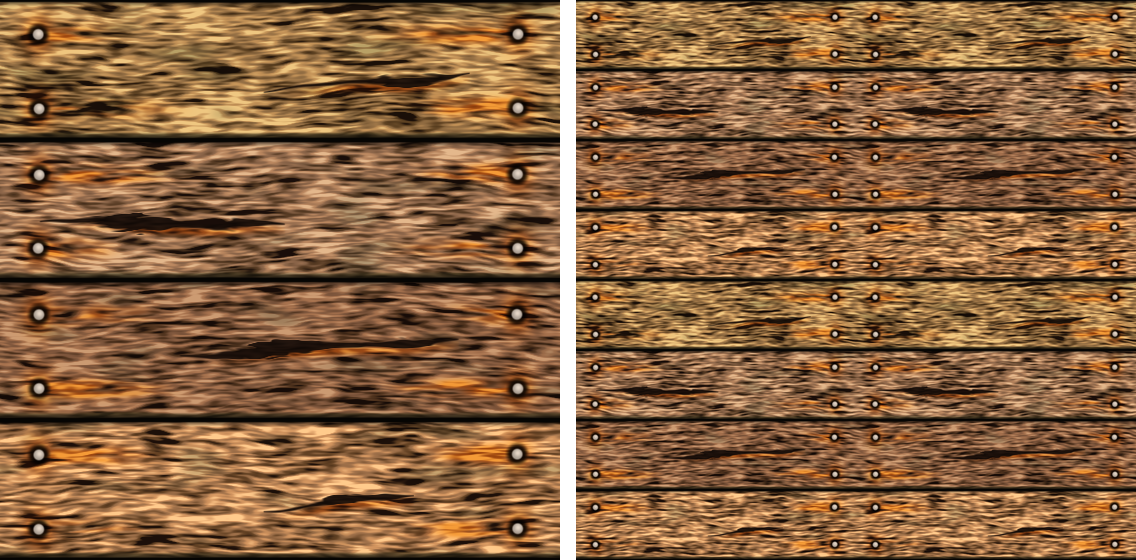
Left, the tile; right, the same tile 2 across and 2 down.
A three.js fragment shader for this texture:

```glsl
// Four weathered planks with dark seams, split cracks, and four rusting nails each.
// Stretched gradient noise, periodic across, makes the grain; every plank has its
// own seed, and the seams lie on the top and bottom edges so the tile repeats.
varying vec2 vUv;

const float PLANKS = 4.0;
const float HEIGHT = 1.0 / PLANKS;
const vec3 PITCH = vec3(0.10, 0.055, 0.035);
const vec3 BROWN = vec3(0.35, 0.24, 0.14);
const vec3 MID = vec3(0.56, 0.41, 0.29);
const vec3 TAN = vec3(0.75, 0.55, 0.38);
const vec3 PALE = vec3(0.92, 0.75, 0.56);

float hash(vec2 p) {
  vec3 q = fract(p.xyx * 0.1031);
  q += dot(q, q.yzx + 33.33);
  return fract((q.x + q.y) * q.z);
}

float corner(vec2 cell, vec2 offset, float period, float seed) {
  float a = 6.2832 * hash(vec2(mod(cell.x, period), cell.y + 137.0 * seed));
  return dot(vec2(cos(a), sin(a)), offset);
}

// Gradient noise, about -0.7 to 0.7, that wraps in x for a whole freq.x.
float grain(vec2 p, vec2 freq, float seed) {
  p *= freq;
  vec2 c = floor(p), f = p - c;
  vec2 u = f * f * f * (f * (f * 6.0 - 15.0) + 10.0);
  vec2 e = vec2(1.0, 0.0);
  float low = mix(corner(c, f, freq.x, seed), corner(c + e, f - e, freq.x, seed), u.x);
  float high = mix(corner(c + e.yx, f - e.yx, freq.x, seed),
                   corner(c + 1.0, f - 1.0, freq.x, seed), u.x);
  return mix(low, high, u.y);
}

vec3 woodColor(float t) {
  vec3 c = mix(PITCH, BROWN, smoothstep(0.0, 0.27, t));
  c = mix(c, MID, smoothstep(0.25, 0.52, t));
  c = mix(c, TAN, smoothstep(0.5, 0.74, t));
  return mix(c, PALE, smoothstep(0.72, 0.95, t));
}

vec3 rustColor(float t) {
  vec3 c = mix(vec3(0.16, 0.05, 0.015), vec3(0.62, 0.27, 0.05), smoothstep(0.05, 0.5, t));
  return mix(c, vec3(0.96, 0.60, 0.20), smoothstep(0.5, 0.95, t));
}

float bump(float x, float width) {
  return exp(-x * x / (width * width));
}

vec3 plankTint(float id) {
  if (id < 0.5) return vec3(1.10, 1.06, 0.98);
  if (id < 1.5) return vec3(0.87, 0.81, 0.80);
  if (id < 2.5) return vec3(0.97, 0.96, 0.98);
  return vec3(1.02, 1.04, 0.90);
}

// Crack of a plank: start, end, place of the widest part, half thickness.
vec4 crackSpan(float id) {
  if (id < 0.5) return vec4(0.47, 0.74, 0.53, 0.009);
  if (id < 1.5) return vec4(0.32, 0.82, 0.33, 0.015);
  if (id < 2.5) return vec4(0.07, 0.51, 0.38, 0.014);
  return vec4(0.47, 0.84, 0.68, 0.009);
}

// x: dark split, y: stain along its lower side.
vec2 crack(vec2 p, vec4 span, float tilt, float fray, float seed) {
  float s = (p.x - span.x) / (span.y - span.x);
  float taper = sqrt(max(4.0 * s * (1.0 - s), 0.0));
  float lobes = 0.22 + 0.8 * bump(s - span.z, 0.15) + 0.4 * bump(s - 0.83, 0.1);
  float dy = p.y - tilt * (s - 0.5) - 0.012 * grain(vec2(p.x, 0.3), vec2(9.0, 1.0), seed);
  float halfWidth = span.w * taper * lobes * (1.0 + 0.9 * fray);
  float split = (1.0 - smoothstep(-0.0015, 0.0025, abs(dy) - halfWidth)) * smoothstep(0.0, 0.2, taper);
  float stain = bump(dy + 0.011, 0.008) * taper * smoothstep(0.0, 0.5, s);
  return vec2(split, stain);
}

float rustStain(vec2 d, float len, float streak) {
  float tail = smoothstep(-0.035, 0.0, d.x) * (1.0 - smoothstep(0.15 * len, len, d.x));
  float trail = tail * bump(d.y, 0.015) * (0.65 + 1.6 * streak);
  return max(trail, 0.85 * bump(length(d * vec2(1.0, 0.85)), 0.027));
}

vec3 drawNail(vec3 color, vec2 d) {
  float r = length(d);
  color *= 1.0 - 0.85 * (1.0 - smoothstep(0.012, 0.024, r));
  float light = 0.72 + 0.3 * bump(length(d - vec2(0.001, 0.002)), 0.007);
  vec3 metal = vec3(0.88, 0.82, 0.76) * light;
  return mix(color, metal, 1.0 - smoothstep(0.0075, 0.0115, r));
}

void main() {
  float id = mod(floor(vUv.y * PLANKS), PLANKS);
  vec2 p = vec2(vUv.x, fract(vUv.y * PLANKS) * HEIGHT);
  float seed = id + 1.0;

  // Wavy grain in several widths, with long dark fissures
  vec2 w = p;
  w.y += 0.008 * sin(6.2832 * (p.x + hash(vec2(seed, 5.0))));
  w.y += 0.011 * grain(p, vec2(5.0, 13.0), seed) + 0.004 * grain(p, vec2(17.0, 45.0), seed);
  float broad = grain(w, vec2(4.0, 15.0), seed + 5.0);
  float medium = grain(w, vec2(13.0, 95.0), seed + 10.0);
  float fine = grain(w, vec2(30.0, 185.0), seed + 15.0);
  float fissure = smoothstep(0.16, 0.42, grain(w, vec2(9.0, 72.0), seed + 20.0));
  float tone = 0.59 + 0.7 * medium + 0.6 * fine + 0.35 * broad - 0.42 * fissure;
  vec3 color = woodColor(tone) * plankTint(id);
  float damp = smoothstep(0.1, 0.5, grain(w, vec2(7.0, 28.0), seed + 25.0));
  color = mix(color, color * vec3(0.62, 0.68, 0.66), 0.6 * damp);

  // Rust trails run inward from the nails and along the crack
  vec2 split = crack(p - vec2(0.0, id == 1.0 ? 0.128 : 0.102), crackSpan(id),
                     id == 2.0 ? 0.0 : 0.026, medium + fine, seed);
  float rust = 0.75 * split.y;
  vec2 nearest = vec2(1.0);
  for (int i = 0; i < 4; i++) {
    float n = float(i), side = mod(n, 2.0), level = floor(n / 2.0);
    float chance = hash(vec2(n + 3.0, seed * 7.0));
    vec2 d = p - vec2(mix(0.069, 0.924, side), mix(0.056, 0.188, level));
    d -= 0.003 * (vec2(chance, hash(vec2(seed, n + 11.0))) - 0.5);
    if (length(d) < length(nearest)) nearest = d;
    d.x *= 1.0 - 2.0 * side;
    rust = max(rust, rustStain(d, mix(0.12, 0.34, chance), medium + broad));
  }
  color = mix(color, rustColor(tone), clamp(rust * 1.15, 0.0, 0.95));
  color = mix(color, PITCH * (0.8 + 0.5 * fine), 0.95 * split.x);
  color = drawNail(color, nearest);

  // Rounded plank edges, olive below, and the black seam
  float edge = min(p.y, HEIGHT - p.y) + 0.0015 * broad;
  float lip = 1.0 - smoothstep(0.009, 0.016, p.y + 0.003 * medium);
  color = mix(color, vec3(0.30, 0.25, 0.14) * (0.9 + 0.5 * fine), 0.75 * lip);
  color *= mix(0.5, 1.0, smoothstep(0.004, 0.014, edge));
  color = mix(vec3(0.025, 0.018, 0.01), color, smoothstep(0.0025, 0.006, edge));
  gl_FragColor = vec4(color, 1.0);
}
```
